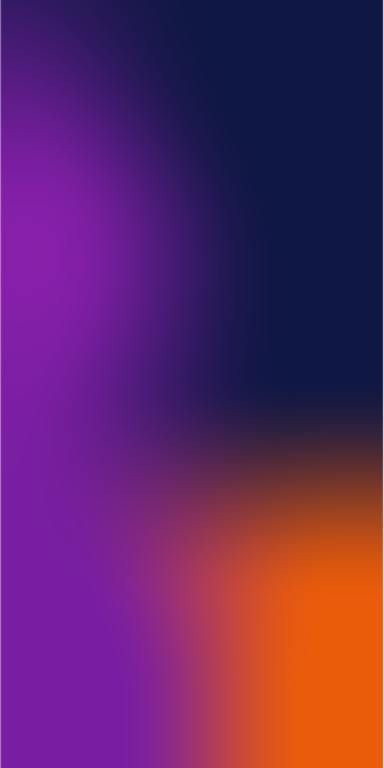
Write a Shadertoy shader that draws this background.

```glsl
// Soft gradient backdrop: violet glow on the left, navy night upper right, orange ember lower right, thin pale side rims.

const vec3 NAVY   = vec3(0.060, 0.090, 0.265);
const vec3 VIOLET = vec3(0.475, 0.118, 0.635);
const vec3 ORANGE = vec3(0.920, 0.360, 0.040);
const vec3 RIM    = vec3(0.960, 0.950, 0.980);
const vec3 MAGENTA_LIFT = vec3(0.055, 0.005, 0.030);

// Smooth fall from 1 at "full" to 0 at "gone", where full < gone.
float fadeOut(float full, float gone, float x) {
    return 1.0 - smoothstep(full, gone, x);
}

// Round glow with a Gaussian profile and separate radii per axis.
float softGlow(vec2 p, vec2 center, vec2 radius) {
    vec2 d = (p - center) / radius;
    return exp(-dot(d, d));
}

// Violet haze that narrows and dims towards the top, with a slimmer waist.
float violetHaze(vec2 p) {
    float narrowing = smoothstep(0.65, 1.0, p.y);
    float waist = fadeOut(0.45, 0.65, p.y);
    float full = 0.14 - 0.16 * narrowing - 0.11 * waist;
    float gone = 0.75 - 0.20 * narrowing;
    return fadeOut(full, gone, p.x) * fadeOut(0.70, 1.20, p.y);
}

// Orange share across the lower field; it spreads wider further up.
float emberSpread(vec2 p) {
    float spread = smoothstep(0.08, 0.42, p.y);
    return smoothstep(0.30 - 0.22 * spread, 0.82 + 0.10 * spread, p.x);
}

// Antialiased coverage of a strip of the given width along an edge.
float edgeStrip(float distanceToEdge, float width, float pixel) {
    return clamp((width - distanceToEdge) / pixel + 0.5, 0.0, 1.0);
}

void mainImage(out vec4 fragColor, in vec2 fragCoord) {
    vec2 uv = fragCoord / iResolution.xy;
    float pixel = 1.0 / iResolution.x;

    // Upper field: violet fading into navy
    vec3 upper = mix(NAVY, VIOLET, violetHaze(uv));
    upper += MAGENTA_LIFT * softGlow(uv, vec2(0.06, 0.67), vec2(0.30, 0.16));

    // Lower field: violet warming into orange
    vec3 lower = mix(VIOLET, ORANGE, emberSpread(uv));

    // Wide vertical blend between the fields
    vec3 color = mix(upper, lower, fadeOut(0.21, 0.515, uv.y));

    // Pale rims: faint on the left, bright on the right
    color = mix(color, RIM, 0.40 * edgeStrip(uv.x, 0.003, pixel));
    color = mix(color, RIM, 0.85 * edgeStrip(1.0 - uv.x, 0.003, pixel));
    fragColor = vec4(color, 1.0);
}
```
